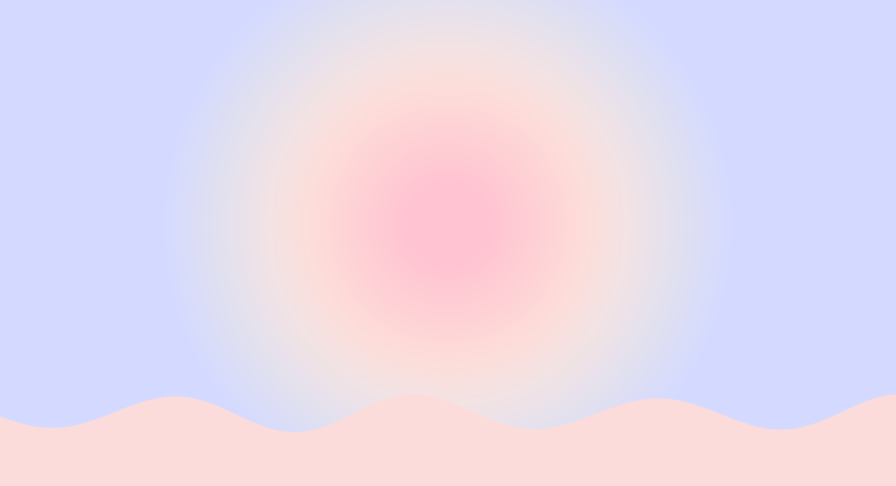
A WebGL 2 fragment shader for this background:

```glsl
#version 300 es
precision highp float;
// A soft pastel sun glow over a pale blue sky, with wavy peach ground below.
// The glow chains radial colour ramps around one centre; the ground edge is
// a cosine wave whose height swells and fades slowly across the canvas.

#define GLOW_CENTER vec2(0.5, 0.538)
#define CORE_RADIUS 0.085
#define PEACH_RADIUS 0.285
#define CREAM_RADIUS 0.37
#define HAZE_RADIUS 0.47
#define SKY_RADIUS 0.585
#define WAVE_LEVEL 0.150
#define WAVE_HEIGHT 0.035
#define WAVE_SWELL 0.0048
#define WAVE_PERIOD 0.2705
#define WAVE_CREST 0.193

uniform vec2 u_resolution;
out vec4 fragColor;

const float TAU = 6.2831853;
const vec3 PINK = vec3(1.0, 0.765, 0.82);
const vec3 PEACH = vec3(0.992, 0.868, 0.85);
const vec3 CREAM = vec3(0.95, 0.89, 0.895);
const vec3 HAZE = vec3(0.885, 0.88, 0.937);
const vec3 SKY = vec3(0.832, 0.856, 1.0);
const vec3 GROUND = vec3(0.986, 0.862, 0.855);

// Linear ramp from 0 at a to 1 at b
float ramp(float a, float b, float x) {
    return clamp((x - a) / (b - a), 0.0, 1.0);
}

// Sky colour at distance r from the glow centre
vec3 glowColor(float r) {
    vec3 color = mix(PINK, PEACH, ramp(CORE_RADIUS, PEACH_RADIUS, r));
    color = mix(color, CREAM, ramp(PEACH_RADIUS, CREAM_RADIUS, r));
    color = mix(color, HAZE, ramp(CREAM_RADIUS, HAZE_RADIUS, r));
    return mix(color, SKY, ramp(HAZE_RADIUS, SKY_RADIUS, r));
}

// Height of the ground edge, with x and result as canvas fractions
float waveEdge(float x) {
    float swell = WAVE_HEIGHT + WAVE_SWELL * cos(TAU * (x - 0.38) / 0.68);
    return WAVE_LEVEL + swell * cos(TAU * (x - WAVE_CREST) / WAVE_PERIOD);
}

void main() {
    vec2 uv = gl_FragCoord.xy / u_resolution;
    float aspect = u_resolution.x / u_resolution.y;

    // Round glow, measured in canvas heights
    float r = length((uv - GLOW_CENTER) * vec2(aspect, 1.0));
    vec3 color = glowColor(r);

    // Ground with an antialiased edge
    float above = uv.y - waveEdge(uv.x);
    float soft = 0.75 * fwidth(above);
    color = mix(GROUND, color, smoothstep(-soft, soft, above));

    fragColor = vec4(color, 1.0);
}
```
